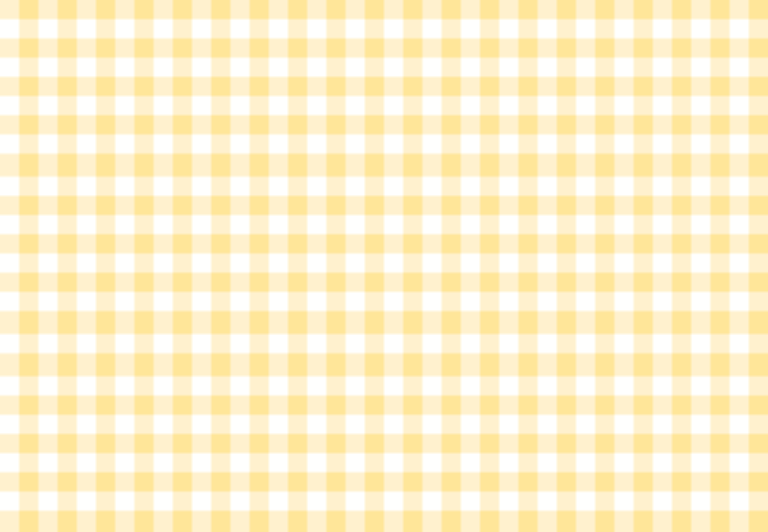
Give the GLSL for this pattern, as a WebGL 2 fragment shader.

```glsl
#version 300 es
precision highp float;
// Pale yellow gingham: two sets of soft-edged dyed bands cross at right angles.
// Where one set passes the cloth is cream, where both cross it is full yellow.
// The columns are even; three of the dyed rows are slightly taller.

uniform vec2 u_resolution;
out vec4 fragColor;

const vec3 WHITE  = vec3(1.00, 1.00, 0.995);
const vec3 CREAM  = vec3(1.00, 0.947, 0.808);
const vec3 YELLOW = vec3(1.00, 0.900, 0.600);

const float COLUMNS = 40.0;       // bands across, dyed and plain
const float ROWS = 27.0;          // bands down, dyed and plain
const float EXTRA_HEIGHT = 0.2;   // added to each tall row, in bands
const float EDGE_SOFTNESS = 0.14; // width of the blend between bands

// Dye coverage along one axis: bands [0,1), [2,3), ... are dyed.
float dyedBand(float u, float softness) {
    float edgeDistance = 0.5 - abs(mod(u + 0.5, 2.0) - 1.0);
    return clamp(edgeDistance / softness + 0.5, 0.0, 1.0);
}

// Maps a coordinate across one tall band back to a band of unit height.
float flattenTallBand(float u, float band, float extra) {
    float tall = 1.0 + extra;
    return u - clamp(u - band, 0.0, tall) * extra / tall;
}

// Cloth colour from the coverage of the two band sets.
vec3 weave(float across, float down) {
    vec3 plainRow = mix(WHITE, CREAM, across);
    vec3 dyedRow = mix(CREAM, YELLOW, across);
    return mix(plainRow, dyedRow, down);
}

void main() {
    // Band units, measured from the top left
    float bandsPerPixel = COLUMNS / u_resolution.x;
    vec2 p = vec2(gl_FragCoord.x, u_resolution.y - gl_FragCoord.y) * bandsPerPixel;

    // Even out the taller rows
    p.y = flattenTallBand(p.y, 8.0, EXTRA_HEIGHT);
    p.y = flattenTallBand(p.y, 16.0, EXTRA_HEIGHT);
    p.y = flattenTallBand(p.y, 18.0, EXTRA_HEIGHT);

    // Keep the outermost bands solid up to the border
    p = clamp(p, vec2(0.5), vec2(COLUMNS, ROWS) - 0.5);

    // Columns begin plain, rows begin dyed
    float softness = max(EDGE_SOFTNESS, bandsPerPixel);
    float across = dyedBand(p.x - 1.0, softness);
    float down = dyedBand(p.y, softness);
    fragColor = vec4(weave(across, down), 1.0);
}
```
